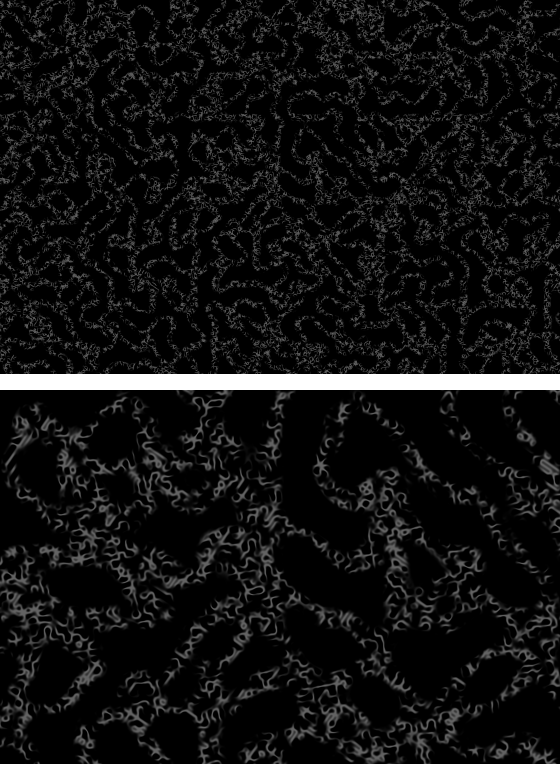
Top, the full canvas; bottom, a detail of the centre.
This pattern is drawn by a Shadertoy shader. Its source:

```glsl
// Dark field crossed by a branching web of bands, each filled with fine dim broken fibres.

const float WEB_SCALE = 18.0;      // web cells per canvas height
const float FIBRE_SCALE = 132.0;   // fibre cells per canvas height
const float BREAK_SCALE = 84.0;    // fibre gaps per canvas height
const vec3 FIBRE_COLOUR = vec3(0.39);

// Integer hash of a lattice node
uint hashNode(ivec2 node, uint seed) {
    uint h = uint(node.x) * 1597334677u ^ uint(node.y) * 3812015801u ^ seed * 2654435u;
    h = (h ^ (h >> 16)) * 2146121005u;
    h = (h ^ (h >> 15)) * 2221713035u;
    return h ^ (h >> 16);
}

// Gradient from twelve choices: four diagonal, eight along the axes
vec2 nodeGradient(ivec2 node, uint seed) {
    int pick = int(hashNode(node, seed) % 12u);
    vec2 side = vec2(pick & 1, (pick >> 1) & 1) * 2.0 - 1.0;
    vec2 axes = pick < 4 ? vec2(1.0) : (pick < 8 ? vec2(1.0, 0.0) : vec2(0.0, 1.0));
    return side * axes;
}

float nodeSlope(ivec2 cell, vec2 local, ivec2 corner, uint seed) {
    return dot(nodeGradient(cell + corner, seed), local - vec2(corner));
}

float gradientNoise(vec2 p, uint seed) {
    ivec2 cell = ivec2(floor(p));
    vec2 f = fract(p);
    vec2 w = f * f * f * (f * (f * 6.0 - 15.0) + 10.0);
    float low = mix(nodeSlope(cell, f, ivec2(0, 0), seed),
                    nodeSlope(cell, f, ivec2(1, 0), seed), w.x);
    float high = mix(nodeSlope(cell, f, ivec2(0, 1), seed),
                     nodeSlope(cell, f, ivec2(1, 1), seed), w.x);
    return mix(low, high, w.y);
}

// Soft stripe where a value lies near zero
float nearZero(float value, float inner, float outer) {
    return 1.0 - smoothstep(inner, outer, abs(value));
}

mat2 rotation(float angle) {
    float c = cos(angle), s = sin(angle);
    return mat2(c, s, -s, c);
}

// Thin wandering lines, interrupted by a second noise
float brokenFibres(vec2 p) {
    float line = nearZero(gradientNoise(rotation(0.6) * p * FIBRE_SCALE, 7u), 0.02, 0.29);
    float gap = gradientNoise(rotation(1.1) * p * BREAK_SCALE, 23u);
    return line * smoothstep(-0.32, 0.2, gap);
}

float fibreWeb(vec2 p) {
    float band = nearZero(gradientNoise(p * WEB_SCALE, 3u), 0.11, 0.23);
    return band * brokenFibres(p);
}

void mainImage(out vec4 fragColor, in vec2 fragCoord) {
    // Average a small grid of samples to smooth the fibre edges
    const int GRID = 2;
    float light = 0.0;
    for (int i = 0; i < GRID * GRID; i++) {
        vec2 offset = (vec2(i % GRID, i / GRID) + 0.5) / float(GRID) - 0.5;
        light += fibreWeb((fragCoord + offset) / iResolution.y + 0.37);
    }
    fragColor = vec4(FIBRE_COLOUR * light / float(GRID * GRID), 1.0);
}
```
